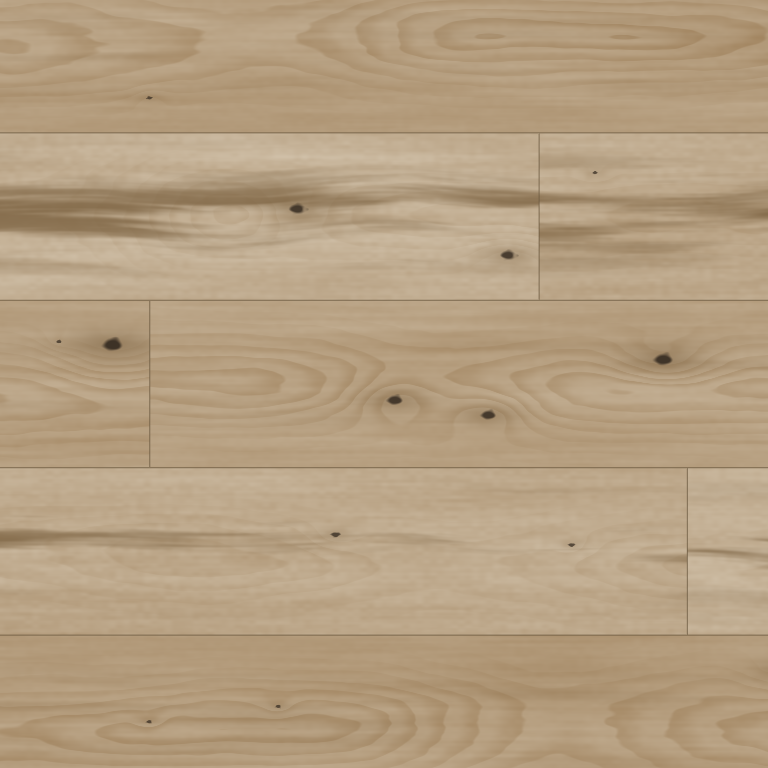
Reproduce this texture procedurally as a WebGL 1 fragment shader.

```glsl
precision highp float;
uniform vec2 u_resolution;

// Plank layout, in canvas units
const float PLANK_HEIGHT = 0.218;
const float PLANK_LENGTH = 1.405;
const float FIRST_SEAM = 0.173;
const vec3 JOINT_CURVE = vec3(0.895, -1.3035, 0.6035); // joint x, quadratic in the row
const float SEAM_HALF_WIDTH = 0.0007;

// Colours
const vec3 HEARTWOOD = vec3(0.65, 0.54, 0.40);
const vec3 SAPWOOD = vec3(0.79, 0.72, 0.62);
const vec3 STREAK_COLOR = vec3(0.49, 0.39, 0.26);
const vec3 KNOT_COLOR = vec3(0.21, 0.17, 0.13);
const vec3 SEAM_COLOR = vec3(0.42, 0.35, 0.25);

// Grain
const float TAN_TONE = 0.43;
const float PALE_TONE = 0.74;
const float RING_COUNT = 15.0;
const float RING_STRENGTH = 0.34;
const int KNOT_COUNT = 4;
const float KNOT_MIN = 0.0024;
const float KNOT_MAX = 0.0095;

float hash(vec2 p) {
  vec3 q = fract(p.xyx * 0.1031);
  q += dot(q, q.yzx + 33.33);
  return fract((q.x + q.y) * q.z);
}

float noise(vec2 p) {
  vec2 i = floor(p);
  vec2 f = fract(p);
  f = f * f * (3.0 - 2.0 * f);
  float low = mix(hash(i), hash(i + vec2(1.0, 0.0)), f.x);
  float high = mix(hash(i + vec2(0.0, 1.0)), hash(i + 1.0), f.x);
  return mix(low, high, f.y);
}

float fbm(vec2 p) {
  float sum = 0.0;
  float gain = 0.533;
  for (int i = 0; i < 4; i++) {
    sum += gain * noise(p);
    p = p * 2.0 + 7.3;
    gain *= 0.5;
  }
  return sum;
}

// Returns dark core, brown halo and the bend given to nearby rings
vec3 knots(vec2 pos, float seed) {
  vec3 result = vec3(0.0);
  for (int i = 0; i < KNOT_COUNT; i++) {
    vec2 key = vec2(seed, float(i) * 5.0 + 3.0);
    vec2 center = vec2(hash(key) * PLANK_LENGTH,
                       mix(0.12, 0.88, hash(key + 11.0)) * PLANK_HEIGHT);
    float size = mix(KNOT_MIN, KNOT_MAX, pow(hash(key + 23.0), 3.0));
    vec2 q = (pos - center) / (size * vec2(1.6, 1.0));
    float d = length(q) * (0.7 + 0.6 * noise(q * 1.5 + seed));
    float weight = size / KNOT_MAX;
    float core = (1.0 - smoothstep(0.5, 1.15, d)) * mix(0.65, 0.95, weight);
    float halo = exp(-dot(q * vec2(0.25, 0.45), q * vec2(0.25, 0.45))) * weight;
    float bend = exp(-dot(q, q) * 0.035) * weight;
    result = vec3(max(result.xy, vec2(core, halo)), result.z + bend);
  }
  return result;
}

// Growth rings of a trunk cut lengthwise: x is late wood, y fades away from the heart
vec2 cathedral(float u, float v, float seed, float bend) {
  float heart = 0.46 + 0.2 * (hash(vec2(seed, 2.0)) - 0.5)
              + 0.14 * (noise(vec2(u * 2.0, seed)) - 0.5);
  float side = v - heart;
  float depth = 0.8 * noise(vec2(u * 2.7, seed + 5.0)) - 0.2;
  float wobble = 0.09 * fbm(vec2(u * 7.0, v * 5.0) + seed);
  float t = fract((length(vec2(side, depth)) + wobble + 0.25 * bend) * RING_COUNT);
  float late = smoothstep(0.25, 0.9, t) * (1.0 - smoothstep(0.9, 1.0, t));
  return vec2(late, exp(-side * side * 11.0));
}

void main() {
  vec2 p = gl_FragCoord.xy / u_resolution.y;
  float pixel = 1.0 / u_resolution.y;

  // Plank cell
  float level = (p.y - FIRST_SEAM) / PLANK_HEIGHT;
  float row = floor(level);
  float v = fract(level);
  float joint = mod(dot(JOINT_CURVE, vec3(1.0, row, row * row)), PLANK_LENGTH);
  float along = (p.x - joint) / PLANK_LENGTH;
  float u = fract(along) * PLANK_LENGTH;
  float y = v * PLANK_HEIGHT;
  float seed = 50.0 * hash(vec2(row, floor(along)) + 20.0);
  float pale = 1.0 - mod(row, 2.0);

  // Tone: broad shading, strands, fibres, flecks and rings
  vec3 knot = knots(vec2(u, y), seed);
  vec2 ring = cathedral(u, v, seed, knot.z);
  float tone = mix(TAN_TONE, PALE_TONE, pale) + 0.16 * (hash(vec2(seed, 9.0)) - 0.5);
  tone += 0.5 * (fbm(vec2(u * 1.8, v * 2.5) + seed) - 0.5);
  tone += 0.35 * (fbm(vec2(u * 2.5, y * 75.0) + seed) - 0.5);
  tone += 0.14 * (noise(vec2(u * 12.0, y * 230.0) + seed) - 0.5);
  tone += mix(0.07, 0.16, pale) * (noise(vec2(u * 110.0, y * 190.0) + seed) - 0.5);
  tone -= RING_STRENGTH * mix(1.0, 0.45, pale) * (ring.x - 0.3) * ring.y;
  vec3 color = mix(HEARTWOOD, SAPWOOD, tone);

  // Mineral streaks, mostly in pale planks
  float offset = (v - 0.52) / 0.27;
  float stain = fbm(vec2(u * 2.8, v * 9.0 + 0.6 * noise(vec2(u * 5.0, seed))) + seed);
  float streak = smoothstep(0.5, 0.8, stain) * exp(-offset * offset);
  color = mix(color, STREAK_COLOR, streak * mix(0.15, 0.85, pale));

  // Knots
  color = mix(color, STREAK_COLOR, 0.5 * knot.y);
  color = mix(color, KNOT_COLOR, knot.x);

  // Seams
  float edge = min(min(y, PLANK_HEIGHT - y), min(u, PLANK_LENGTH - u));
  float seam = clamp((SEAM_HALF_WIDTH - edge) / pixel + 0.5, 0.0, 1.0);
  color = mix(color, SEAM_COLOR, 0.75 * seam);

  gl_FragColor = vec4(color, 1.0);
}
```
